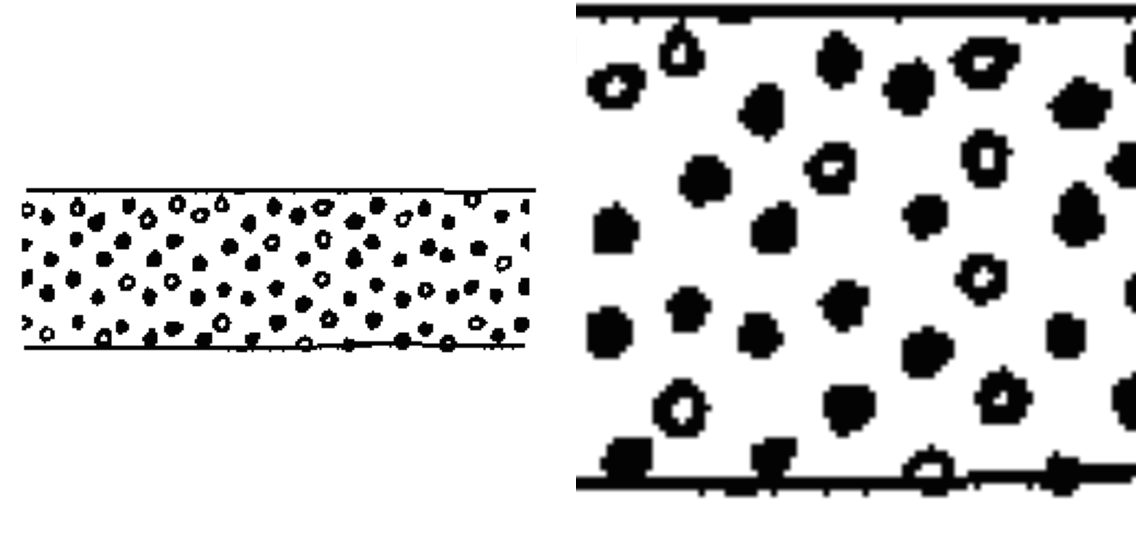
Left: the whole. Right: its middle third, enlarged.
Write a Shadertoy shader that draws this pattern.

```glsl
const vec3 PAPER = vec3(1.0);
const vec3 INK = vec3(0.01);
const float GRID = 256.0;                  // coarse print blocks per canvas
const vec2 PITCH = vec2(0.0445, 0.0715);   // spacing of the staggered dots
const vec2 FIRST_DOT = vec2(0.047, 0.420);
const vec2 LAST_CELL = vec2(20.0, 3.0);

float hash(vec2 p) {
    vec3 q = fract(vec3(p.xyx) * vec3(0.1031, 0.1030, 0.0973));
    q += dot(q, q.yzx + 33.33);
    return fract((q.x + q.y) * q.z);
}

float noise(float x, float seed) {
    float i = floor(x);
    return mix(hash(vec2(i, seed)), hash(vec2(i + 1.0, seed)),
               smoothstep(0.0, 1.0, x - i));
}

vec2 rotate(vec2 p, float angle) {
    float c = cos(angle), s = sin(angle);
    return vec2(c * p.x + s * p.y, c * p.y - s * p.x);
}

// Lumpy, slightly slanted spot; about a third have a hole
float spotDistance(vec2 p, vec2 id) {
    float isRing = step(hash(id + 11.0), id.x < 0.5 ? 0.8 : 0.33);
    float radius = mix(0.0126, 0.0160, hash(id + 23.0)) + 0.0012 * isRing;
    float stretch = 1.0 + 0.22 * hash(id + 37.0);
    vec2 q = rotate(p, mix(0.1, 1.7, hash(id + 41.0)));
    q *= vec2(1.0 / sqrt(stretch), sqrt(stretch));

    float angle = atan(q.y, q.x);
    float phase = 6.283 * hash(id + 53.0);
    float lumps = 0.05 * sin(3.0 * angle + phase) + 0.04 * sin(5.0 * angle - phase);
    float tip = 0.3 * step(0.72, hash(id + 61.0)) * pow(max(cos(angle), 0.0), 10.0);
    float outer = length(q) - radius * (1.0 + lumps + tip);

    float holeRadius = mix(0.0042, 0.0066, hash(id + 71.0));
    float hole = holeRadius - length(q * vec2(0.9, 1.1));
    return isRing > 0.5 ? max(outer, hole) : outer;
}

// Jittered columns, every second one shifted down
float spots(vec2 p) {
    vec2 base = floor((p - FIRST_DOT) / PITCH + 0.5);
    float nearest = 1.0;
    for (int j = -1; j <= 1; j++) {
        for (int i = -1; i <= 1; i++) {
            vec2 id = base + vec2(i, j);
            if (any(lessThan(id, vec2(0.0))) || any(greaterThan(id, LAST_CELL))) continue;
            vec2 center = FIRST_DOT + id * PITCH;
            center.y -= 0.026 * mod(id.x, 2.0);
            vec2 jitter = vec2(hash(id + 83.0), hash(id + 97.0)) - 0.5;
            center += jitter * vec2(0.016, 0.020);
            nearest = min(nearest, spotDistance(p - center, id));
        }
    }
    float clipSides = max(0.040 - p.x, p.x - 0.945);
    return max(nearest, clipSides);
}

// Horizontal rule that drifts in steps, with ragged flecks along its edges
float rule(vec2 p, float height, vec2 span, float drift, float seed) {
    float wander = (noise(p.x * 6.0, seed) - 0.5) * drift;
    float y = floor((height + wander) * GRID) / GRID;
    float swell = step(0.8, noise(p.x * 14.0, seed + 5.0));
    float fleck = step(0.90, hash(vec2(floor(p.x * GRID), seed + 9.0)));
    float below = max(swell, fleck * step(0.5, noise(p.x * 9.0, seed + 7.0)));
    float vertical = max(y - below / GRID - p.y, p.y - y - 2.0 / GRID);
    return max(vertical, max(span.x - p.x, p.x - span.y));
}

// Ink coverage of one print block
float block(vec2 cell) {
    vec2 p = (cell + 0.5) / GRID;
    float d = spots(p);
    d = min(d, rule(p, 0.658, vec2(0.048, 0.957), 0.006, 3.0));
    d = min(d, rule(p, 0.379, vec2(0.042, 0.936), 0.014, 19.0));
    return step(d, 0.0);
}

void mainImage(out vec4 fragColor, in vec2 fragCoord) {
    float size = min(iResolution.x, iResolution.y);
    vec2 uv = (fragCoord - 0.5 * iResolution.xy) / size + 0.5;

    // Soft transitions between neighbouring blocks
    vec2 g = uv * GRID - 0.5;
    vec2 cell = floor(g);
    vec2 f = smoothstep(0.0, 1.0, g - cell);
    float lower = mix(block(cell), block(cell + vec2(1.0, 0.0)), f.x);
    float upper = mix(block(cell + vec2(0.0, 1.0)), block(cell + 1.0), f.x);
    fragColor = vec4(mix(PAPER, INK, mix(lower, upper, f.y)), 1.0);
}
```
